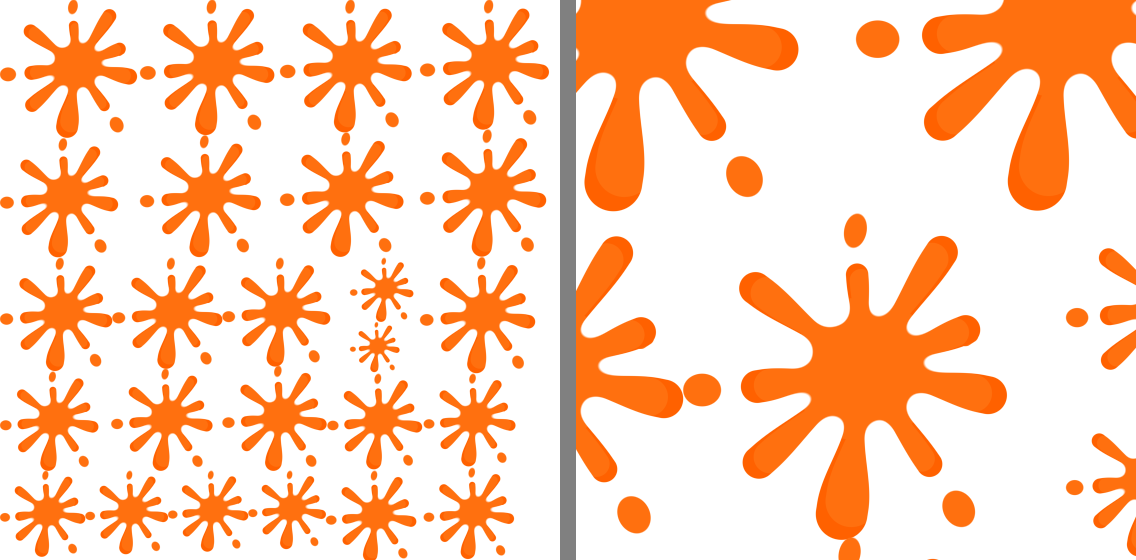
Left, the full canvas; right, a detail of the centre.
Give the GLSL for this pattern, as a WebGL 2 fragment shader.

```glsl
#version 300 es
precision highp float;
// Sheet of orange paint splats in rows of changing size on white.

uniform vec2 u_resolution;
out vec4 fragColor;

const float SHEET = 768.0;   // layout units across the canvas, y down
const float SPLAT = 188.0;   // width of one splat in its own units
const vec2 CORE = vec2(105.0, 90.0);
const vec3 PAPER = vec3(1.0);
const vec3 ORANGE = vec3(1.0, 0.44, 0.06);
const vec3 SHADE = vec3(1.0, 0.38, 0.0);

// Arms: tip x, tip y, neck radius, tip radius
const int ARM_COUNT = 9;
const vec4 ARMS[ARM_COUNT] = vec4[](
    vec4(101.0, 35.0, 4.0, 6.5), vec4(150.0, 22.0, 5.5, 9.5),
    vec4(164.0, 67.0, 4.5, 8.5), vec4(177.0, 105.0, 5.0, 11.0),
    vec4(143.0, 145.0, 5.0, 7.5), vec4(92.0, 174.0, 5.5, 15.0),
    vec4(44.0, 144.0, 5.0, 9.5), vec4(43.0, 100.0, 4.5, 9.5),
    vec4(42.0, 43.0, 4.5, 9.5));

float smoothMin(float a, float b, float k) {
    float h = max(k - abs(a - b), 0.0) / k;
    return min(a, b) - 0.25 * h * h * k;
}

// Club shape: thin neck that swells toward its tip
float club(vec2 p, vec2 root, vec2 tip, float neckR, float tipR) {
    vec2 axis = tip - root;
    float h = clamp(dot(p - root, axis) / dot(axis, axis), 0.0, 1.0);
    return length(p - root - axis * h) - mix(neckR, tipR, smoothstep(0.35, 0.95, h));
}

// Approximate distance to a tilted ellipse
float drop(vec2 p, vec2 center, vec2 radii, float tilt) {
    float c = cos(tilt), s = sin(tilt);
    vec2 q = mat2(c, -s, s, c) * (p - center);
    return (length(q / radii) - 1.0) * min(radii.x, radii.y);
}

// x: distance to the splat, y: distance to its shaded tips
vec2 splat(vec2 p) {
    float paint = length((p - CORE) * vec2(0.94, 1.0)) - 28.0;
    float shade = 1e3;
    for (int i = 0; i < ARM_COUNT; i++) {
        vec4 arm = ARMS[i];
        float d = club(p, CORE, arm.xy, arm.z, arm.w);
        paint = smoothMin(paint, d, 12.0);
        // Crescent left over when the lit arm slides inward
        vec2 inward = normalize(CORE - arm.xy);
        vec2 slide = arm.w * (0.5 * inward + vec2(0.3 * sign(inward.x), 0.0));
        float lit = club(p - slide, CORE, arm.xy, arm.z, arm.w);
        shade = min(shade, max(d, -lit));
    }
    shade = max(shade, 42.0 - length(p - CORE));

    // Hook under the upper right arm
    paint = min(paint, club(p, vec2(167.0, 70.0), vec2(157.0, 76.5), 4.5, 1.0));

    // Loose drops
    paint = min(paint, drop(p, vec2(100.0, 9.5), vec2(6.5, 10.0), 0.2));
    paint = min(paint, drop(p, vec2(11.0, 102.0), vec2(11.0, 9.5), 0.0));
    paint = min(paint, drop(p, vec2(160.0, 171.0), vec2(9.0, 11.0), -0.5));
    return vec2(paint, shade);
}

float coverage(float d, float pixel) {
    return 1.0 - smoothstep(-0.7 * pixel, 0.7 * pixel, d);
}

// place: left, top, width
vec3 paintSplat(vec3 color, vec2 p, vec3 place, float pixel) {
    float zoom = SPLAT / place.z;
    vec2 q = (p - place.xy) * zoom;
    if (any(lessThan(q, vec2(-3.0))) || any(greaterThan(q, vec2(194.0)))) return color;
    vec2 d = splat(q);
    vec3 ink = mix(ORANGE, SHADE, coverage(d.y, pixel * zoom));
    return mix(color, ink, coverage(d.x, pixel * zoom));
}

// Row of splats: first place, change per splat, and change of the x step
vec3 paintRow(vec3 color, vec2 p, vec3 first, vec3 change, float tighten, int count, float pixel) {
    for (int i = 0; i < count; i++) {
        float n = float(i);
        vec3 place = first + change * n;
        place.x += tighten * 0.5 * n * (n - 1.0);
        color = paintSplat(color, p, place, pixel);
    }
    return color;
}

void main() {
    vec2 uv = gl_FragCoord.xy / u_resolution;
    vec2 p = vec2(uv.x, 1.0 - uv.y) * SHEET;
    float px = SHEET / min(u_resolution.x, u_resolution.y);
    vec3 color = PAPER;

    // Two wide rows
    color = paintRow(color, p, vec3(0, 0, 188), vec3(192, 0, -3.7), 0.0, 4, px);
    color = paintRow(color, p, vec3(0, 190, 162), vec3(192, -4, 3.7), 0.0, 4, px);
    // Middle row with a stacked small pair
    color = paintRow(color, p, vec3(0, 354, 154), vec3(154, 0, -3), -3.0, 3, px);
    color = paintRow(color, p, vec3(480, 354, 87), vec3(0, 88, -19), 0.0, 2, px);
    color = paintSplat(color, p, vec3(576, 353, 158), px);
    // Two packed rows
    color = paintRow(color, p, vec3(0, 510, 135), vec3(152.5, -4, 4), 0.0, 3, px);
    color = paintRow(color, p, vec3(449, 513, 130), vec3(132, 0, -4), 0.0, 2, px);
    color = paintRow(color, p, vec3(0, 646, 117), vec3(117, 0, -3.5), -3.5, 4, px);
    color = paintRow(color, p, vec3(447, 646, 124), vec3(134, -4, 0), 0.0, 2, px);

    fragColor = vec4(color, 1.0);
}
```
